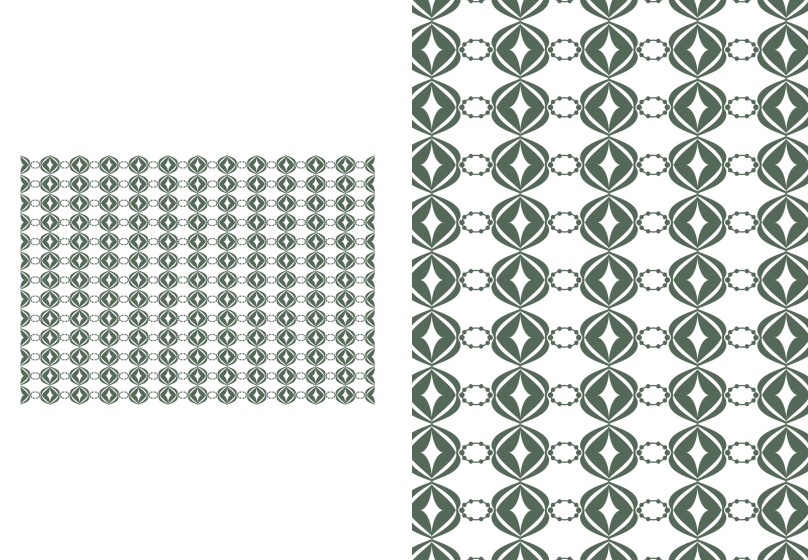
Left: the whole. Right: its middle third, enlarged.
Reproduce this pattern procedurally as a Shadertoy shader.

```glsl
// Lattice of paired green leaves on stems, joined by beaded rings, centred on white.
#define GRID vec2(12.0, 13.0)
#define FIELD_LOW vec2(0.0516, 0.2773)
#define FIELD_HIGH vec2(0.9466, 0.7227)
#define CELL_WIDTH 1.54
#define LEAF_HALF_WIDTH 0.51
#define SLIT_WIDTH 0.032
#define STEM_WIDTH 0.016
#define RING_RADII vec2(0.245, 0.165)
#define BEAD_RADIUS 0.038
#define INK vec3(0.33, 0.41, 0.34)
#define SAMPLES 4

// Approximate signed distance to an axis-aligned ellipse.
float ellipseDistance(vec2 p, vec2 radii) {
    float k = length(p / radii);
    return k * (k - 1.0) / max(length(p / (radii * radii)), 1e-3);
}

// Half width of the rounded outer leaf at height y, pinched at the waist.
float outerWidth(float y) {
    float shoulder = pow(max(1.0 - pow(2.0 * y, 3.5), 0.0), 1.2);
    return LEAF_HALF_WIDTH * shoulder - 0.05 * exp(-y * y / 0.006);
}

// Half width of the inner leaf, pointed at top and side.
float innerWidth(float y) {
    return 0.42 * pow(max(1.0 - pow(y / 0.46, 1.7), 0.0), 1.1);
}

// Scale from horizontal offset to distance, for a given change of width.
float slopeScale(float widthStep) {
    float slope = widthStep / 0.01;
    return inversesqrt(1.0 + slope * slope);
}

// Leaf pair: outer leaf split by curved slits around a four-pointed opening.
float leafDistance(vec2 q) {
    float outer = outerWidth(q.y);
    float inner = innerWidth(q.y);
    float outline = (q.x - outer) * slopeScale(outerWidth(q.y + 0.01) - outer);
    float stem = max(q.x - STEM_WIDTH, 0.42 - q.y);
    float taper = pow(max(sin(3.14159 * min(q.y / 0.46, 1.0)), 0.0), 0.6);
    float slit = abs(q.x - inner) * slopeScale(innerWidth(q.y + 0.01) - inner);
    slit -= SLIT_WIDTH * taper;
    vec2 root = pow(q / vec2(0.2, 0.41), vec2(0.6));
    float star = (root.x + root.y - 1.0) * 0.15;
    return max(min(outline, stem), -min(slit, star));
}

// Ring of beads, evaluated in one mirrored quadrant.
float chainDistance(vec2 q) {
    float d = abs(ellipseDistance(q, RING_RADII)) - 0.011;
    for (int i = 0; i < 3; i++) {
        float angle = 0.6 * float(i);
        float radius = i == 0 ? BEAD_RADIUS * 1.25 : BEAD_RADIUS;
        vec2 bead = RING_RADII * vec2(cos(angle), sin(angle));
        d = min(d, length(q - bead) - radius);
    }
    return d;
}

// Ink coverage at a canvas position from 0 to 1.
float inkCoverage(vec2 uv, float softness) {
    vec2 g = (uv - FIELD_LOW) / (FIELD_HIGH - FIELD_LOW) * GRID;
    if (any(lessThan(g, vec2(0.0))) || any(greaterThan(g, GRID))) return 0.0;
    vec2 cell = fract(g + vec2(0.5, 0.0)) - 0.5;
    vec2 q = abs(cell) * vec2(CELL_WIDTH, 1.0);
    vec2 ringPoint = vec2(0.5 * CELL_WIDTH - q.x, q.y);
    float d = min(leafDistance(q), chainDistance(ringPoint));
    return 1.0 - smoothstep(-softness, softness, d);
}

void mainImage(out vec4 fragColor, in vec2 fragCoord) {
    float rowPixels = (FIELD_HIGH.y - FIELD_LOW.y) * iResolution.y / GRID.y;
    float softness = 0.4 / rowPixels;
    float ink = 0.0;
    // Average a small grid of samples across the pixel.
    for (int j = 0; j < SAMPLES; j++) {
        for (int i = 0; i < SAMPLES; i++) {
            vec2 offset = (vec2(i, j) + 0.5) / float(SAMPLES) - 0.5;
            ink += inkCoverage((fragCoord + offset) / iResolution.xy, softness);
        }
    }
    ink /= float(SAMPLES * SAMPLES);
    fragColor = vec4(mix(vec3(1.0), INK, ink), 1.0);
}
```
